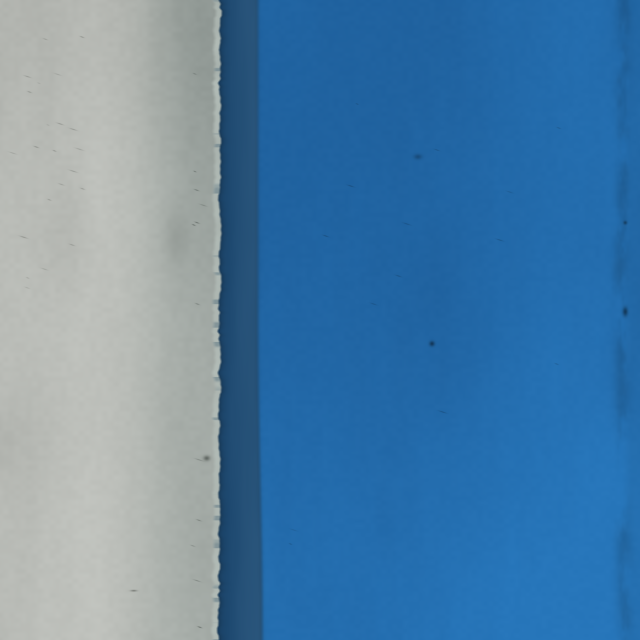
This texture is drawn by a Shadertoy shader. Its source:

```glsl
// Painted wall: pale grey plaster on the left, a shaded slate strip, and a blue panel on the right.

float hash(vec2 p) {
    p = fract(p * vec2(0.1031, 0.1137));
    p += dot(p, p.yx + 33.33);
    return fract((p.x + p.y) * p.x * 17.0);
}

float noise(vec2 p) {
    vec2 i = floor(p), f = fract(p);
    f = f * f * (3.0 - 2.0 * f);
    return mix(mix(hash(i), hash(i + vec2(1, 0)), f.x),
               mix(hash(i + vec2(0, 1)), hash(i + vec2(1, 1)), f.x), f.y);
}

float fbm(vec2 p) {
    float sum = 0.0, amp = 0.5;
    for (int i = 0; i < 4; i++) {
        sum += amp * noise(p);
        p = p * 2.03 + 17.3;
        amp *= 0.5;
    }
    return sum / 0.9375;
}

// Soft elliptical spot, 1 at its centre
float spot(vec2 p, vec2 centre, vec2 radius) {
    vec2 d = (p - centre) / radius;
    return exp(-dot(d, d));
}

// Short dark nicks scattered inside a rectangle
float nicks(vec2 p, vec2 lo, vec2 hi, int count, float seed) {
    float mark = 0.0;
    for (int i = 0; i < count; i++) {
        float k = float(i) + seed;
        vec2 centre = mix(lo, hi, vec2(hash(vec2(k, 3.1)), hash(vec2(k, 41.7))));
        vec2 size = vec2(0.002 + 0.004 * hash(vec2(k, 77.0)), 0.0011);
        vec2 q = p - centre;
        q.y += 0.3 * q.x;
        mark = max(mark, spot(q, vec2(0), size) * (0.4 + 0.6 * hash(vec2(k, 9.0))));
    }
    return mark;
}

vec3 plaster(vec2 p, float edge) {
    vec3 col = mix(vec3(0.725, 0.735, 0.715), vec3(0.745, 0.755, 0.735), smoothstep(0.02, 0.16, p.x));
    col = mix(col, vec3(0.69, 0.71, 0.69), smoothstep(0.15, 0.27, p.x));

    // Shade toward the corner, heavier at the top
    float corner = smoothstep(0.20, 0.325, p.x);
    col = mix(col, vec3(0.58, 0.615, 0.60), corner * (0.45 + 0.4 * smoothstep(0.3, 1.0, p.y)));
    col -= 0.035 * smoothstep(0.65, 1.0, p.y);

    // Stains and vertical brushing
    col -= 0.055 * spot(p, vec2(0.275, 0.63), vec2(0.018, 0.045));
    col -= 0.03 * spot(p, vec2(0.105, 0.64), vec2(0.04, 0.10));
    col -= 0.03 * spot(p, vec2(0.0, 0.31), vec2(0.06, 0.06));
    col += 0.035 * (fbm(p * vec2(26, 6)) - 0.5);
    col += 0.018 * (noise(p * vec2(110, 130)) - 0.5);

    // Nicks on the face and along the corner
    col -= 0.13 * nicks(p, vec2(0.01, 0.54), vec2(0.14, 0.98), 22, 5.0);
    col -= 0.20 * nicks(p, vec2(0.30, 0.02), vec2(0.318, 0.95), 12, 60.0);
    col -= 0.25 * spot(p, vec2(0.323, 0.284), vec2(0.005, 0.004));
    col -= 0.22 * spot(p, vec2(0.209, 0.077), vec2(0.005, 0.0015));

    // Pale chipped rim
    float rim = smoothstep(edge - 0.013, edge - 0.005, p.x);
    col = mix(col, vec3(0.70, 0.74, 0.72), rim * (0.55 + 0.4 * noise(vec2(3, p.y * 45.0))));
    float chip = smoothstep(0.72, 0.9, noise(vec2(8.0, p.y * 110.0)));
    return mix(col, vec3(0.40, 0.49, 0.53), 0.6 * rim * chip);
}

vec3 bluePanel(vec2 p) {
    // Lighter toward the right and the bottom
    float light = 0.62 * smoothstep(0.58, 0.93, p.x) + 0.65 * smoothstep(0.62, 0.0, p.y);
    light += 0.45 * (fbm(p * vec2(7, 4) + 5.0) - 0.5);
    light += 0.18 * (fbm(p * vec2(45, 5) + 20.0) - 0.5);
    vec3 col = mix(vec3(0.125, 0.385, 0.625), vec3(0.15, 0.455, 0.72), clamp(light, 0.0, 1.1));

    // Worn seam at the right side
    float seam = 0.972 + 0.012 * (noise(vec2(2, p.y * 9.0)) - 0.5);
    float wear = smoothstep(0.35, 0.75, fbm(vec2(p.x * 30.0, p.y * 14.0)));
    col *= 1.0 - 0.14 * wear * exp(-pow((p.x - seam) / 0.012, 2.0));
    col *= 1.0 - 0.05 * smoothstep(0.97, 0.99, p.x);

    // Specks
    float speck = spot(p, vec2(0.675, 0.463), vec2(0.004));
    speck += 0.5 * spot(p, vec2(0.653, 0.755), vec2(0.006, 0.004));
    speck += spot(p, vec2(0.977, 0.513), vec2(0.004, 0.007));
    speck += 0.8 * spot(p, vec2(0.977, 0.652), vec2(0.003));
    speck += 0.4 * nicks(p, vec2(0.42, 0.05), vec2(0.99, 0.85), 14, 120.0);
    col *= 1.0 - 0.45 * min(speck, 1.0);
    return col + 0.010 * (noise(p * vec2(120, 140)) - 0.5);
}

void mainImage(out vec4 fragColor, in vec2 fragCoord) {
    vec2 p = fragCoord / iResolution.xy;
    float aa = 1.0 / iResolution.x;

    // Ragged plaster edge and the straighter panel edge
    float edge = 0.3435 - 0.003 * smoothstep(0.35, 0.0, p.y);
    edge += 0.004 * (noise(vec2(1, p.y * 60.0)) - 0.5) + 0.003 * (noise(vec2(4, p.y * 170.0)) - 0.5);
    float panelEdge = 0.403 + 0.007 * smoothstep(0.5, 0.0, p.y);

    // Slate strip, darkest against the plaster
    vec3 strip = mix(vec3(0.115, 0.285, 0.44), vec3(0.155, 0.325, 0.475), smoothstep(0.345, 0.395, p.x));
    strip += 0.025 * (fbm(p * vec2(50, 6)) - 0.5);
    strip *= 1.0 - 0.28 * exp(-max(p.x - edge, 0.0) / 0.005);

    vec3 col = mix(strip, bluePanel(p), smoothstep(panelEdge - 0.004, panelEdge + 0.004, p.x));
    col *= 1.0 - 0.06 * spot(p, vec2(panelEdge, p.y), vec2(0.004, 1));
    col = mix(plaster(p, edge), col, smoothstep(edge - aa - 0.001, edge + aa + 0.001, p.x));
    fragColor = vec4(col, 1.0);
}
```
